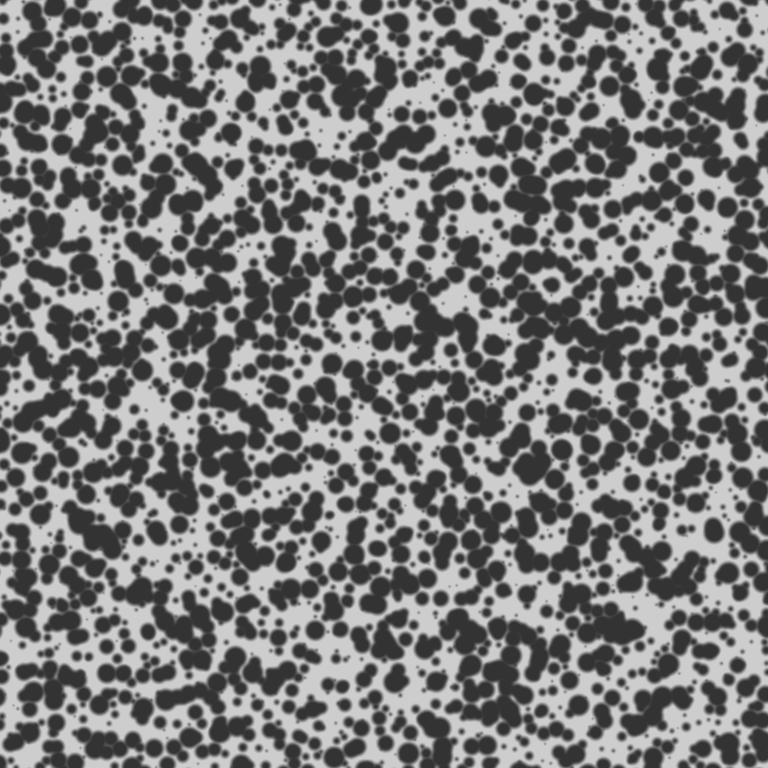
Reproduce this texture procedurally as a WebGL 2 fragment shader.

```glsl
#version 300 es
precision highp float;

#define GRID 56.0          // cells along one side of the canvas
#define RADIUS_MIN -0.0006 // values below zero leave only a faint speck
#define RADIUS_MAX 0.0142
#define SOFTNESS 0.0038    // half width of the blurred rim
#define DARK vec3(0.2)
#define LIGHT vec3(0.805)

uniform vec2 u_resolution;
out vec4 fragColor;

// Three independent random values in 0..1 for each cell
vec3 hash3(ivec2 cell) {
    uvec3 v = uvec3(uint(cell.x + 4096), uint(cell.y + 4096), 71u);
    v = v * 1664525u + 1013904223u;
    v.x += v.y * v.z;
    v.y += v.z * v.x;
    v.z += v.x * v.y;
    v ^= v >> 16u;
    v.x += v.y * v.z;
    v.y += v.z * v.x;
    v.z += v.x * v.y;
    return vec3(v >> 8u) / 16777216.0;
}

// Darkness of a soft disc at a given distance from its centre
float softDisc(float dist, float radius) {
    return 1.0 - smoothstep(radius - SOFTNESS, radius + SOFTNESS, dist);
}

// Light left over between the scattered discs
float lightBetweenDots(vec2 uv) {
    ivec2 home = ivec2(floor(uv * GRID));
    float light = 1.0;
    for (int y = -2; y <= 2; y++) {
        for (int x = -2; x <= 2; x++) {
            ivec2 cell = home + ivec2(x, y);
            vec3 rnd = hash3(cell);
            vec2 centre = (vec2(cell) + rnd.xy) / GRID;
            float radius = mix(RADIUS_MIN, RADIUS_MAX, rnd.z);
            light *= 1.0 - softDisc(distance(uv, centre), radius);
        }
    }
    return light;
}

void main() {
    vec2 uv = gl_FragCoord.xy / min(u_resolution.x, u_resolution.y);
    fragColor = vec4(mix(DARK, LIGHT, lightBetweenDots(uv)), 1.0);
}
```
